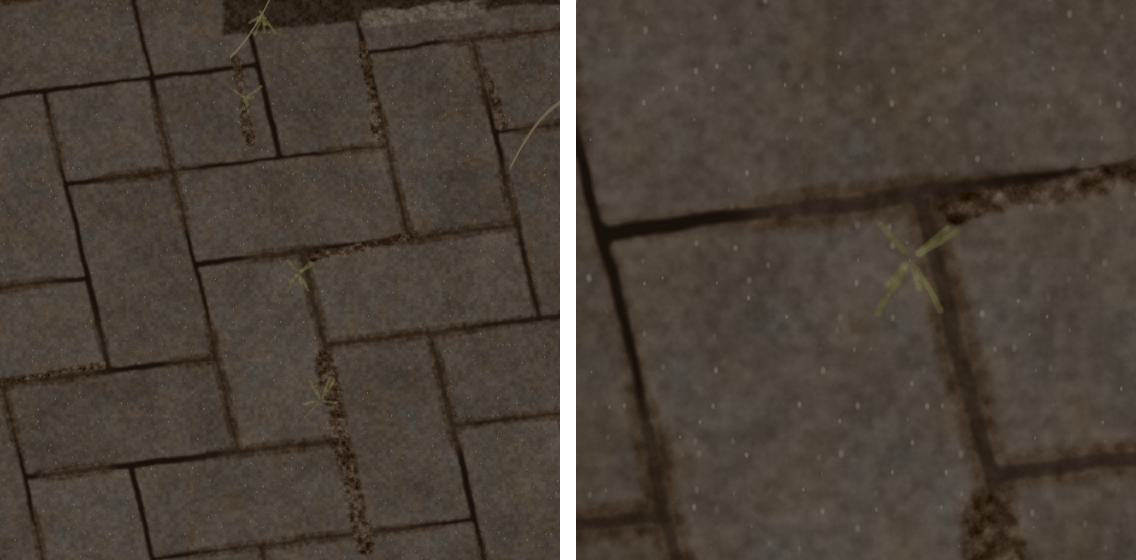
Left: the whole. Right: its middle third, enlarged.
A WebGL 2 fragment shader for this texture:

```glsl
#version 300 es
precision highp float;
// Weathered herringbone paving seen at a slight tilt. A skewed lattice is sorted
// into 2x1 and 1x2 bricks by (column - row) mod 4; noise wears the edges and faces,
// then soil-filled gaps, a bare patch, grass tufts and dry stalks go on top.
uniform vec2 u_resolution;
out vec4 outColor;

// Lattice: one cell is half a brick, rows count downwards
const vec2 ORIGIN = vec2(0.309, 0.694);
const vec2 ALONG = vec2(0.1914, 0.0234);
const vec2 DOWN = vec2(0.039, -0.167);
const vec2 CELL_SIZE = vec2(0.193, 0.171);
const vec2 SPLIT_BRICK = vec2(-1.0, -1.0);

const float JOINT = 0.0034;
const float CORNER = 0.009;
const float EDGE_WEAR = 0.006;
const float SPECK_GRID = 95.0;
const float SPECK_DENSITY = 0.24;

const vec3 FACE = vec3(0.292, 0.257, 0.222);
const vec3 CRACK = vec3(0.085, 0.060, 0.038);
const vec3 SOIL = vec3(0.235, 0.178, 0.128);
const vec3 BARE = vec3(0.165, 0.132, 0.092);
const vec3 SAND = vec3(0.365, 0.325, 0.280);
const vec3 SPECK = vec3(0.47, 0.44, 0.39);
const vec3 GRASS = vec3(0.38, 0.37, 0.23);
const vec3 STRAW = vec3(0.47, 0.41, 0.32);

// Soil-filled gaps as segments, with their half widths
const vec4 GAPS[6] = vec4[6](
  vec4(0.579, 0.362, 0.651, 0.023), vec4(0.422, 0.895, 0.447, 0.745),
  vec4(0.648, 0.925, 0.676, 0.755), vec4(0.560, 0.541, 0.729, 0.577),
  vec4(0.010, 0.318, 0.180, 0.348), vec4(0.868, 0.870, 0.898, 0.775));
const float GAP_WIDTH[6] = float[6](0.021, 0.012, 0.011, 0.009, 0.009, 0.010);
const vec2 TUFTS[4] = vec2[4](
  vec2(0.534, 0.512), vec2(0.573, 0.284), vec2(0.436, 0.824), vec2(0.470, 0.975));

float hash(vec2 p) {
  vec3 q = fract(p.xyx * 0.1031);
  q += dot(q, q.yzx + 33.33);
  return fract((q.x + q.y) * q.z);
}

float noise(vec2 p) {
  vec2 i = floor(p), f = fract(p);
  f = f * f * (3.0 - 2.0 * f);
  return mix(mix(hash(i), hash(i + vec2(1, 0)), f.x),
             mix(hash(i + vec2(0, 1)), hash(i + vec2(1, 1)), f.x), f.y);
}

float fbm(vec2 p) {
  float sum = 0.0, amp = 0.5;
  for (int i = 0; i < 4; i++) {
    sum += amp * noise(p);
    p = mat2(1.6, 1.2, -1.2, 1.6) * p + 7.3;
    amp *= 0.5;
  }
  return sum / 0.9375;
}

float roundBox(vec2 p, vec2 halfSize, float r) {
  vec2 q = abs(p) - halfSize + r;
  return length(max(q, 0.0)) + min(max(q.x, q.y), 0.0) - r;
}

float segment(vec2 p, vec2 a, vec2 b) {
  vec2 ab = b - a;
  return length(p - a - ab * clamp(dot(p - a, ab) / dot(ab, ab), 0.0, 1.0));
}

// Returns signed distance to the brick outline, and its id
vec3 brick(vec2 p) {
  vec2 g = inverse(mat2(ALONG, DOWN)) * (p - ORIGIN);
  vec2 cell = floor(g);
  float k = mod(cell.x - cell.y, 4.0);
  vec2 id = cell - (k == 1.0 ? vec2(1, 0) : k == 2.0 ? vec2(0, 1) : vec2(0));
  vec2 size = k < 1.5 ? vec2(2, 1) : vec2(1, 2);
  if (id == SPLIT_BRICK) { id = cell; size = vec2(1); }
  vec2 nudge = (vec2(hash(id + 40.0), hash(id + 71.0)) - 0.5) * 0.003;
  return vec3(roundBox((g - id - 0.5 * size) * CELL_SIZE + nudge,
                       0.5 * size * CELL_SIZE, CORNER), id);
}

// Scattered pale mineral chips, one candidate per grid cell
float specks(vec2 p) {
  vec2 q = p * SPECK_GRID, id = floor(q);
  vec2 c = 0.3 + 0.4 * vec2(hash(id + 3.0), hash(id + 19.0));
  float r = mix(0.10, 0.30, hash(id + 57.0));
  float d = length((fract(q) - c) * vec2(1.25, 0.85));
  return step(hash(id), SPECK_DENSITY) * smoothstep(r, r * 0.2, d) * hash(id + 91.0);
}

void main() {
  vec2 p = gl_FragCoord.xy / u_resolution;
  float px = 1.0 / min(u_resolution.x, u_resolution.y);
  float grain = fbm(p * 140.0) - 0.5, blotch = fbm(p * 16.0) - 0.5;
  vec2 worn = p + EDGE_WEAR * (vec2(fbm(p * 22.0), fbm(p * 22.0 + 50.0)) - 0.5);

  // Brick faces: tone per brick, mottling, grain and chips
  vec3 b = brick(worn);
  float tone = (hash(b.yz + 11.0) - 0.5) * 0.026 + blotch * 0.07 + grain * 0.11;
  vec3 tint = (noise(p * 38.0 + 9.0) - 0.5) * vec3(0.025, 0.0, -0.025);
  vec3 col = FACE + tone + tint;
  col = mix(col, SPECK, 0.75 * specks(p));
  col += 0.018 * smoothstep(-0.022, -0.010, b.x) * noise(p * 30.0);

  // Joints: brown soil shoulders around a broken dark crack
  float clog = smoothstep(0.38, 0.62, noise(p * 8.0 + 4.0));
  vec3 soil = SOIL + grain * 0.20 + blotch * 0.08;
  col = mix(col, soil, 0.8 * smoothstep(-0.013, -0.004, b.x + 0.006 * (clog - 0.5)));
  float wide = JOINT * mix(0.75, 1.35, noise(p * 18.0));
  float crack = smoothstep(-wide - 0.0015 - px, -wide + 0.0015 + px, b.x);
  col = mix(col, CRACK, crack * mix(0.95, 0.40, clog));

  // Wider gaps packed with soil and crumbs
  for (int i = 0; i < 6; i++) {
    float d = segment(worn, GAPS[i].xy, GAPS[i].zw) + 0.014 * (fbm(p * 45.0) - 0.5);
    float fill = smoothstep(GAP_WIDTH[i], GAP_WIDTH[i] * 0.5, d);
    col = mix(col, soil + 0.22 * grain, 0.85 * fill);
  }

  // Bare earth above the paving, with a sandy lip on its right
  float above = worn.y - mix(0.940, 0.985, (p.x - 0.40) / 0.50) + 0.012 * blotch;
  float right = smoothstep(0.392, 0.402, worn.x);
  col = mix(col, BARE + grain * 0.16, right * smoothstep(-0.003, 0.005, above));
  float lip = smoothstep(0.018, 0.010, abs(above - 0.004) + 0.012 * blotch);
  lip *= smoothstep(0.63, 0.66, p.x) * smoothstep(0.88, 0.84, p.x);
  col = mix(col, SAND + grain * 0.25, 0.85 * lip);

  // Grass tufts: short blades fanned out from each root
  for (int i = 0; i < 28; i++) {
    vec2 seed = vec2(i, i * 3 + 5), root = TUFTS[i / 7];
    vec2 tip = (vec2(hash(seed), hash(seed + 31.0)) - 0.5) * vec2(0.065, 0.080);
    float d = segment(worn, root + tip * 0.2, root + tip);
    col = mix(col, GRASS + 0.2 * grain, 0.7 * smoothstep(0.0022 + px, 0.0007, d));
  }

  // Two bent dry stalks
  for (int i = 0; i < 2; i++) {
    vec2 base = i == 0 ? vec2(0.410, 0.897) : vec2(0.911, 0.700);
    vec2 t = (p - base) / (i == 0 ? vec2(0.072, 0.105) : vec2(0.095, 0.120));
    float d = abs(t.y - t.x * (i == 0 ? 0.6 + 0.4 * t.x : 1.6 - 0.6 * t.x)) * 0.07;
    float span = step(0.0, t.x) * step(t.x, 1.0);
    col = mix(col, STRAW, 0.8 * span * smoothstep(0.0020 + px, 0.0006, d));
  }
  outColor = vec4(clamp(col, 0.0, 1.0), 1.0);
}
```
